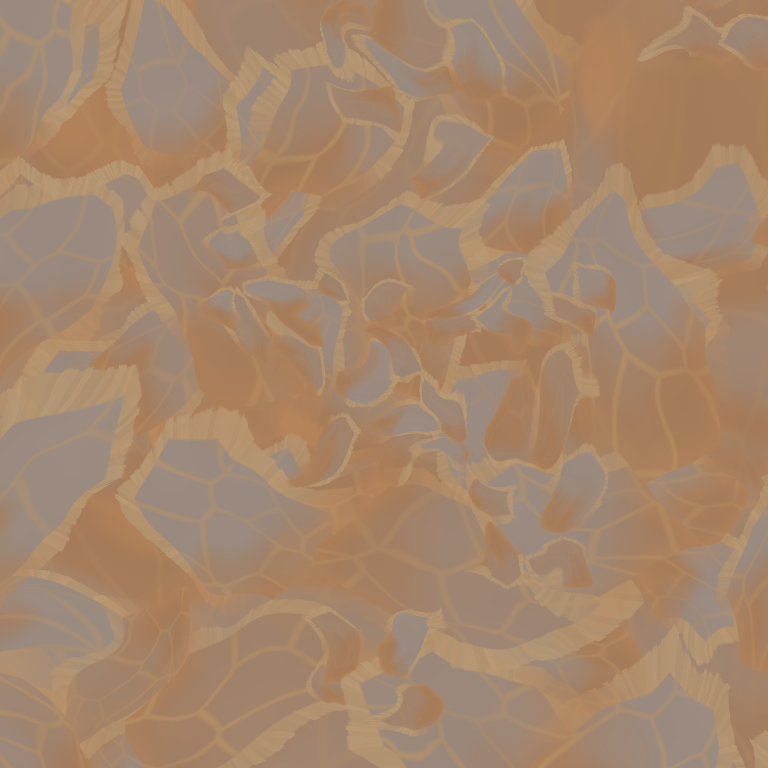
A WebGL 1 fragment shader for this texture:

```glsl
precision highp float;
uniform vec2 u_resolution;

const vec3 BROWN = vec3(0.650, 0.483, 0.350);
const vec3 GREY = vec3(0.605, 0.540, 0.500);
const vec3 TAN = vec3(0.705, 0.585, 0.445);
const vec3 ORANGE = vec3(0.735, 0.530, 0.350);
const vec3 VEIN = vec3(0.730, 0.575, 0.390);

float hash(vec2 p) {
  vec3 h = fract(p.xyx * 0.1031);
  h += dot(h, h.yzx + 33.33);
  return fract((h.x + h.y) * h.z);
}

vec2 hash2(vec2 p) { return vec2(hash(p), hash(p + 47.3)); }

float noise(vec2 p) {
  vec2 i = floor(p), f = fract(p);
  f = f * f * (3.0 - 2.0 * f);
  return mix(mix(hash(i), hash(i + vec2(1, 0)), f.x),
             mix(hash(i + vec2(0, 1)), hash(i + vec2(1, 1)), f.x), f.y);
}

vec2 warp(vec2 p, float scale, float amount) {
  return p + amount * (vec2(noise(p * scale), noise(p * scale + 31.7)) - 0.5);
}

vec2 rotate(vec2 p, float a) {
  float c = cos(a), s = sin(a);
  return vec2(c * p.x + s * p.y, c * p.y - s * p.x);
}

// Signed distance to an irregular convex polygon
float polygon(vec2 p, float radius, vec2 seed) {
  float d = -1.0;
  for (int k = 0; k < 7; k++) {
    vec2 r = hash2(seed + float(k) * 5.3);
    float a = (float(k) + 0.6 * r.x) * 0.8976;
    d = max(d, dot(p, vec2(cos(a), sin(a))) - radius * (0.65 + 0.45 * r.y));
  }
  return d;
}

// Distance to the nearest Voronoi border
float cellBorder(vec2 p) {
  vec2 cell = floor(p), f = fract(p), nearest = vec2(9.0);
  for (int y = -1; y <= 1; y++)
    for (int x = -1; x <= 1; x++) {
      vec2 g = vec2(x, y);
      vec2 r = g + hash2(cell + g) - f;
      if (dot(r, r) < dot(nearest, nearest)) nearest = r;
    }
  float d = 1.0;
  for (int y = -2; y <= 2; y++)
    for (int x = -2; x <= 2; x++) {
      vec2 g = vec2(x, y);
      vec2 r = g + hash2(cell + g) - f, gap = r - nearest;
      if (dot(gap, gap) > 0.0001) d = min(d, dot(0.5 * (nearest + r), normalize(gap)));
    }
  return d;
}

// One shard: hatched rim, grey head, brown tail; facet holds vein coordinates and strength
void drawShard(vec2 q, vec2 id, float aa, float veins, inout vec3 color, inout vec3 facet) {
  float stretch = 1.25 + 0.65 * hash(id + 2.1);
  float d = polygon(q / vec2(1.0, stretch), 0.36, id);
  float along = q.y / (0.36 * stretch);
  float head = smoothstep(-0.7, 0.3, along + 0.5 * noise(q * 5.0 + id) - 0.25);

  float angle = atan(q.y / stretch, q.x);
  float tooth = hash(vec2(floor(angle * 22.0 + 1.5 * noise(q * 9.0)), id.x + id.y * 7.0));
  float width = 0.02 + 0.10 * noise(normalize(q + 0.0001) * 1.8 + id) + 0.012 * tooth;
  float rim = smoothstep(aa, -aa, d - width) * (0.15 + 0.85 * head);
  vec3 rimColor = mix(ORANGE, TAN, clamp(head * 1.3 - 0.35 * tooth, 0.0, 1.0));
  rimColor *= 0.97 + 0.06 * tooth;
  color = mix(color, rimColor, rim * (0.7 + 0.25 * hash(id + 8.4)));

  float streak = noise(vec2(q.x * 9.0, q.y * 1.6) + id);
  float grey = head * (0.45 + 0.65 * smoothstep(0.1, 0.55, hash(id + 6.2)));
  grey = clamp(grey + 0.5 * (streak - 0.5) * (1.0 - head * head), 0.0, 1.0);
  vec3 body = mix(BROWN, GREY, grey);
  body = mix(body, ORANGE, 0.3 * smoothstep(-0.10, 0.0, d) * (1.0 - head));
  float inside = smoothstep(aa, -aa, d);
  color = mix(color, body, inside);
  if (inside > 0.5) facet = vec3(q * vec2(4.6, mix(1.7, 3.0, hash(id))) + id * 5.0, veins);
}

// Jittered grid of shards, upright above and lying flatter below
void drawLayer(vec2 p, float grid, float seed, float density, float turn, float veins,
               inout vec3 color, inout vec3 facet) {
  vec2 g = p * grid + seed, cell = floor(g);
  float aa = 0.9 * grid / u_resolution.y;
  for (int y = -1; y <= 1; y++)
    for (int x = -1; x <= 1; x++) {
      vec2 id = cell + vec2(x, y);
      vec2 centre = id + 0.2 + 0.6 * hash2(id + 13.7);
      float lying = smoothstep(0.5, 0.25, (centre.y - seed) / grid);
      float side = hash(id + 4.4) < 0.5 ? -1.0 : 1.0;
      float a = side * lying * 1.3 + turn * (hash(id + 9.9) - 0.5);
      vec2 q = rotate(g - centre, a);
      if (noise(id * 0.37 + seed) < density && dot(q, q) < 1.7)
        drawShard(q, id, aa, veins, color, facet);
    }
}

void main() {
  vec2 p = gl_FragCoord.xy / u_resolution.y;
  vec2 bent = warp(warp(p, 6.0, 0.09), 17.0, 0.022);

  // Soft smudged ground
  vec2 smear = bent * mix(vec2(4.0, 11.0), vec2(9.0, 4.0), smoothstep(0.25, 0.55, p.y));
  vec3 color = mix(BROWN, GREY, 0.6 * smoothstep(0.5, 0.85, noise(smear)));
  color = mix(color, ORANGE, 0.6 * smoothstep(0.6, 0.9, noise(smear * 1.4 + 20.0)));
  vec3 facet = vec3(bent * vec2(11.0, 7.0), 0.2);

  // Medium and large shards, then curled clusters of splinters
  drawLayer(bent, 5.7, 23.4, 0.72, 2.4, 0.4, color, facet);
  drawLayer(bent, 3.7, 7.3, 0.66, 1.3, 0.6, color, facet);
  drawLayer(warp(bent, 21.0, 0.05), 13.0, 51.6, 0.33, 5.0, 0.15, color, facet);

  // Fine veins between facets
  float fade = 0.35 + 0.65 * noise(facet.xy * 0.8 + 3.0);
  float line = smoothstep(0.075, 0.01, cellBorder(facet.xy));
  color = mix(color, VEIN, line * fade * facet.z);
  color += 0.012 * (noise(facet.xy * 1.3) - 0.5);
  gl_FragColor = vec4(color, 1.0);
}
```
